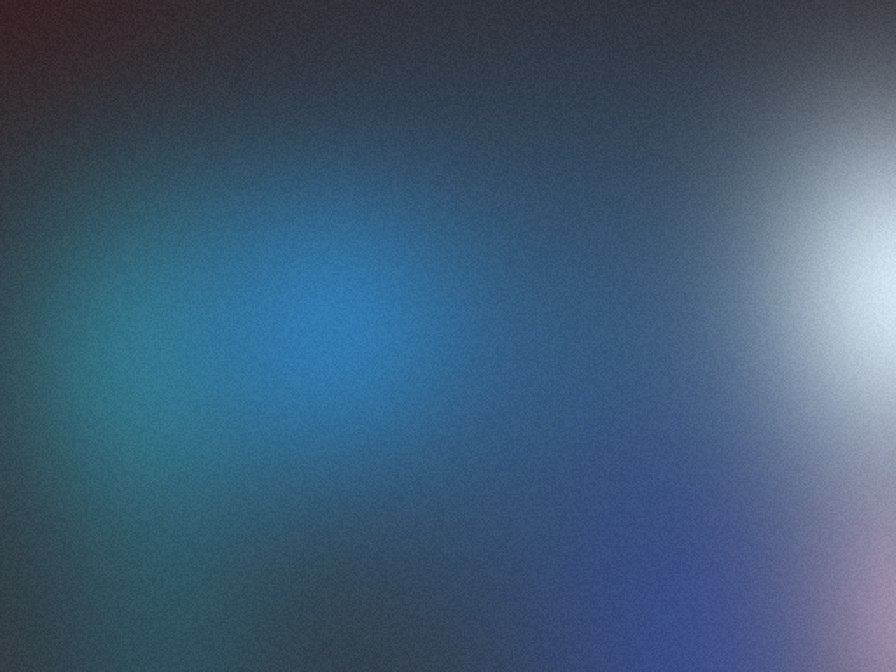
Reproduce this background procedurally as a WebGL 1 fragment shader.

```glsl
precision highp float;

uniform vec2 u_resolution;

float hash(vec2 cell) {
  vec3 q = fract(cell.xyx * vec3(0.1031, 0.1030, 0.0973));
  q += dot(q, q.yzx + 33.33);
  return fract((q.x + q.y) * q.z);
}

// Soft elliptical falloff: 1 at the centre, about 0.37 at the radius
float glow(vec2 uv, vec2 centre, vec2 radius) {
  vec2 d = (uv - centre) / radius;
  return exp(-dot(d, d));
}

void main() {
  vec2 uv = gl_FragCoord.xy / u_resolution;

  // Dark backdrop with a warm upper left corner
  vec3 color = mix(vec3(0.20, 0.225, 0.25), vec3(0.19, 0.18, 0.20), uv.y);
  color = mix(color, vec3(0.22, 0.12, 0.13), 0.8 * glow(uv, vec2(0.0, 1.03), vec2(0.25, 0.22)));

  // Broad slate haze
  color = mix(color, vec3(0.21, 0.36, 0.50), 0.9 * glow(uv, vec2(0.66, 0.45), vec2(0.36, 0.42)));

  // Teal and blue lights on the left
  color = mix(color, vec3(0.17, 0.34, 0.41), 0.6 * glow(uv, vec2(0.19, 0.05), vec2(0.13, 0.25)));
  color = mix(color, vec3(0.20, 0.48, 0.54), 0.9 * glow(uv, vec2(0.17, 0.46), vec2(0.17, 0.27)));
  color = mix(color, vec3(0.19, 0.49, 0.71), 0.95 * glow(uv, vec2(0.37, 0.51), vec2(0.18, 0.225)));

  // Indigo and lilac lights at the lower right
  color = mix(color, vec3(0.22, 0.30, 0.55), 0.9 * glow(uv, vec2(0.78, 0.04), vec2(0.20, 0.35)));
  color = mix(color, vec3(0.66, 0.58, 0.70), 0.95 * glow(uv, vec2(1.05, 0.08), vec2(0.155, 0.27)));

  // Pale light at the right edge
  color = mix(color, vec3(0.84, 0.90, 0.95), glow(uv, vec2(1.02, 0.57), vec2(0.172, 0.275)));

  // Fine film grain
  float grain = hash(floor(uv * vec2(512.0, 384.0))) - 0.5;
  color += 0.04 * grain;

  gl_FragColor = vec4(color, 1.0);
}
```
